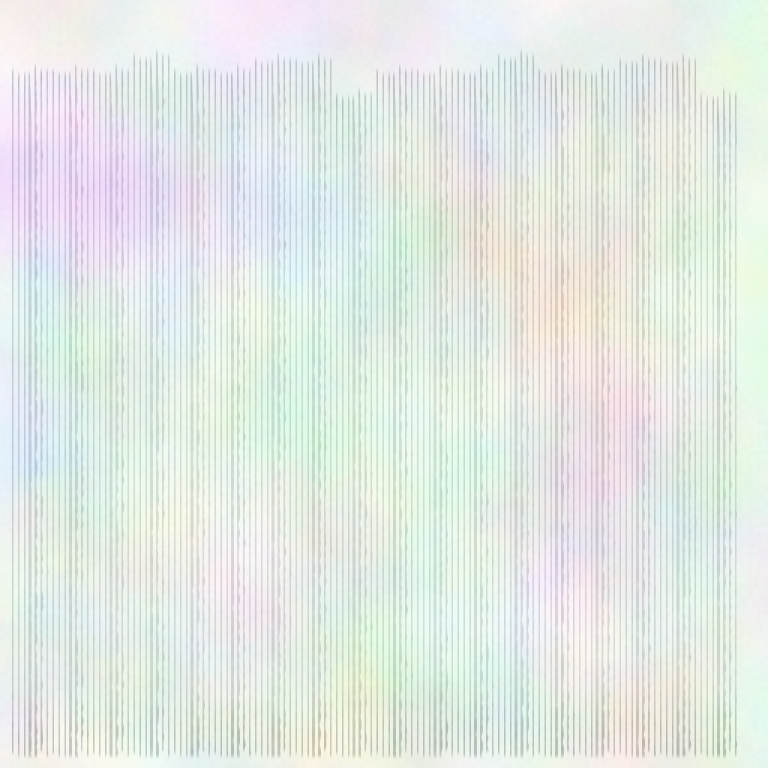
Reproduce this pattern procedurally as a WebGL 2 fragment shader.

```glsl
#version 300 es
precision highp float;
// Fine upright ink lines in bands of seven with ragged ends, over a pale, cloudy pastel wash.

#define LINE_COUNT 126.0
#define FIRST_X 0.01621
#define PITCH 0.0075335
#define GRID 512.0
#define BAND 7.0
#define BANDS_PER_GROUP 9.0
#define TOP_Y 0.912
#define INK_STRENGTH 0.235
#define CLOUD_SCALE 4.6
#define CLOUD_TINT 0.15

uniform vec2 u_resolution;
out vec4 fragColor;

const vec3 PAPER = vec3(0.938, 0.954, 0.938);
const vec3 INK = vec3(0.43, 0.46, 0.46);

float hash(float n) {
    return fract(sin(n * 12.9898) * 43758.547);
}

vec2 gradient(vec2 cell) {
    float angle = 6.28318 * fract(sin(dot(cell, vec2(127.1, 311.7))) * 43758.547);
    return vec2(cos(angle), sin(angle));
}

float gradientNoise(vec2 p) {
    vec2 i = floor(p), f = fract(p);
    vec2 u = f * f * f * (f * (f * 6.0 - 15.0) + 10.0);
    vec2 e = vec2(0.0, 1.0);
    float low = mix(dot(gradient(i), f), dot(gradient(i + e.yx), f - e.yx), u.x);
    float high = mix(dot(gradient(i + e.xy), f - e.xy), dot(gradient(i + e.yy), f - e.yy), u.x);
    return mix(low, high, u.y);
}

float fbm(vec2 p) {
    float sum = 0.0, amp = 0.6;
    for (int k = 0; k < 5; k++) {
        sum += amp * gradientNoise(p);
        p = mat2(1.6, 1.2, -1.2, 1.6) * p + 7.3;
        amp *= 0.56;
    }
    return sum;
}

// Soft round stain of the given tint
vec3 wash(vec2 p, vec2 center, float radius, vec3 tint) {
    vec2 d = (p - center) / radius;
    return tint * exp(-dot(d, d));
}

vec3 pastelClouds(vec2 uv) {
    vec2 p = uv * CLOUD_SCALE;
    vec3 color = PAPER + CLOUD_TINT * vec3(fbm(p + 3.1), 0.6 * fbm(p + 17.7), 0.9 * fbm(p + 41.3));
    // Broad washes, bent by noise
    vec2 q = uv + 0.10 * vec2(fbm(p + 61.0), fbm(p + 83.0));
    color += wash(q, vec2(0.00, 0.76), 0.14, vec3(0.03, -0.06, 0.03));
    color += wash(q, vec2(0.13, 0.74), 0.11, vec3(0.04, -0.04, 0.02));
    color += wash(q, vec2(0.29, 0.69), 0.12, vec3(-0.03, -0.03, 0.04));
    color += wash(q, vec2(0.28, 0.88), 0.13, vec3(-0.05, 0.01, 0.03));
    color += wash(q, vec2(0.01, 0.38), 0.13, vec3(-0.04, 0.00, 0.04));
    color += wash(q, vec2(0.76, 0.65), 0.13, vec3(0.04, -0.05, -0.03));
    color += wash(q, vec2(0.77, 0.42), 0.09, vec3(0.04, -0.05, 0.00));
    color += wash(q, vec2(0.76, 0.31), 0.12, vec3(0.02, -0.05, 0.04));
    color += wash(q, vec2(0.18, 0.36), 0.11, vec3(0.03, 0.02, -0.03));
    color += wash(q, vec2(0.48, 0.47), 0.30, vec3(-0.04, 0.02, -0.02));
    color += wash(q, vec2(1.00, 0.60), 0.28, vec3(-0.03, 0.03, -0.04));
    color += wash(q, vec2(0.40, 1.05), 0.22, vec3(0.01, -0.04, 0.02));
    // Paper grain
    color += 0.014 * gradientNoise(uv * 150.0);
    return clamp(color, 0.84, 0.985);
}

float inRange(float n, float first, float last) {
    return step(first, n) * step(n, last);
}

// Upper end of a line: each band has its level, its fifth line stands taller
float lineTop(float index) {
    float inBand = mod(index, BAND);
    float band = mod(floor(index / BAND), BANDS_PER_GROUP);
    float level = 0.019 * inRange(band, 3.0, 3.0) + 0.014 * inRange(band, 6.0, 7.0)
                - 0.031 * inRange(band, 8.0, 8.0);
    float spike = inRange(inBand, 4.0, 4.0);
    return TOP_Y + level + 0.010 * spike + 0.009 * (hash(inBand + 5.0) - 0.5);
}

float lineInk(vec2 uv, float pixel) {
    float index = floor((uv.x - 0.5 / GRID - FIRST_X) / PITCH + 0.5);
    index = clamp(index, 0.0, LINE_COUNT - 1.0);
    float top = lineTop(index);
    float bottom = 0.010 + 0.011 * hash(mod(index, BAND) + 91.0);
    // Lines sit on a fine grid; some swell into the next step
    float wobble = gradientNoise(vec2(index * 3.7, uv.y * 80.0));
    float place = (FIRST_X + index * PITCH) * GRID;
    float swell = smoothstep(0.5, 0.85, fract(place) + 0.35 * wobble);
    swell *= smoothstep(0.0, 0.08, top - uv.y);
    float halfWidth = 0.5 * (1.0 + swell) / GRID;
    float x = uv.x - floor(place) / GRID - halfWidth;
    float cover = clamp((halfWidth - abs(x)) / pixel + 0.5, 0.0, 1.0);
    cover = min(cover, 2.0 * halfWidth / pixel);
    cover *= smoothstep(bottom - 0.003, bottom + 0.006, uv.y) * smoothstep(0.0, 0.012, top - uv.y);
    // Heavier ink near both ends and at the left, uneven along each line
    float weight = 1.0 + 0.6 * smoothstep(0.12, 0.04, uv.y) + 0.5 * smoothstep(0.10, 0.0, top - uv.y)
                 + 0.25 * smoothstep(0.08, 0.0, uv.x);
    float wear = 1.0 + 0.25 * wobble + 0.15 * (hash(index + 33.0) - 0.5);
    return cover * INK_STRENGTH * weight * wear;
}

void main() {
    vec2 uv = gl_FragCoord.xy / u_resolution;
    vec3 color = pastelClouds(uv);
    // Ink picks up a little of the wash beneath it
    vec3 ink = INK + 1.2 * (color - PAPER);
    color = mix(color, ink, clamp(lineInk(uv, 1.0 / u_resolution.x), 0.0, 1.0));
    fragColor = vec4(color, 1.0);
}
```
